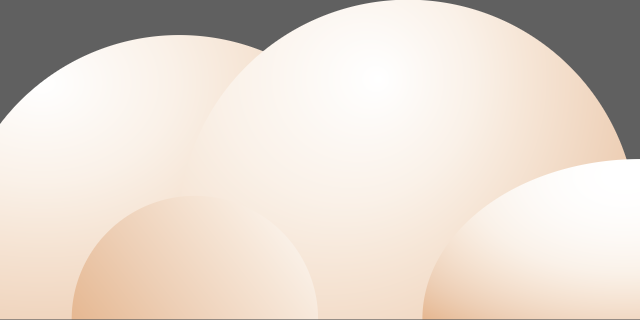
Write a Shadertoy shader that draws this background.

```glsl
// Warm tint from white (t = 0) through cream and peach to tan (t = 1.4)
vec3 peachRamp(float t) {
    vec3 c = mix(vec3(1.0), vec3(0.98, 0.945, 0.91), clamp(t / 0.37, 0.0, 1.0));
    c = mix(c, vec3(0.965, 0.90, 0.84), clamp((t - 0.37) / 0.21, 0.0, 1.0));
    c = mix(c, vec3(0.93, 0.81, 0.71), clamp((t - 0.58) / 0.42, 0.0, 1.0));
    return mix(c, vec3(0.90, 0.72, 0.57), clamp((t - 1.0) / 0.4, 0.0, 1.0));
}

// Approximate signed distance to an ellipse centred at the origin
float ellipseDistance(vec2 p, vec2 radii) {
    float k = length(p / radii);
    return k * (k - 1.0) / max(length(p / (radii * radii)), 1e-4);
}

float coverage(float dist, float pixel) {
    return clamp(0.5 - dist / pixel, 0.0, 1.0);
}

void mainImage(out vec4 fragColor, in vec2 fragCoord) {
    float pixel = 1.0 / iResolution.y;
    vec2 p = fragCoord * pixel;
    vec3 backdrop = vec3(0.376);
    vec3 color = backdrop;

    // Left dome, lit from the upper left
    float shade = length((p - vec2(0.13, 0.74)) * vec2(0.9, 1.2));
    float dist = length(p - vec2(0.56, 0.1875)) - 0.703;
    color = mix(color, peachRamp(shade), coverage(dist, pixel));

    // Large dome, its glow falling off faster to the right
    vec2 fromGlow = p - vec2(1.185, 0.753);
    shade = length(fromGlow) + 0.25 * fromGlow.x;
    dist = length(p - vec2(1.275, 0.284)) - 0.717;
    color = mix(color, peachRamp(shade), coverage(dist, pixel));

    // Small front dome with a diagonal gradient
    shade = 1.66 - dot(p, vec2(1.15, 0.9));
    dist = length(p - vec2(0.609, 0.003)) - 0.385;
    color = mix(color, peachRamp(shade), coverage(dist, pixel));

    // Wide right dome, bright along its top
    vec2 fromTop = (p - vec2(1.95, 0.45)) * vec2(0.8, 1.3);
    shade = 2.4 * dot(fromTop, fromTop);
    dist = ellipseDistance(p - vec2(2.0, 0.003), vec2(0.68, 0.5));
    color = mix(color, peachRamp(shade), coverage(dist, pixel));

    // Thin strip of backdrop below the domes
    color = mix(color, backdrop, coverage(p.y - 0.002, pixel));
    fragColor = vec4(color, 1.0);
}
```
